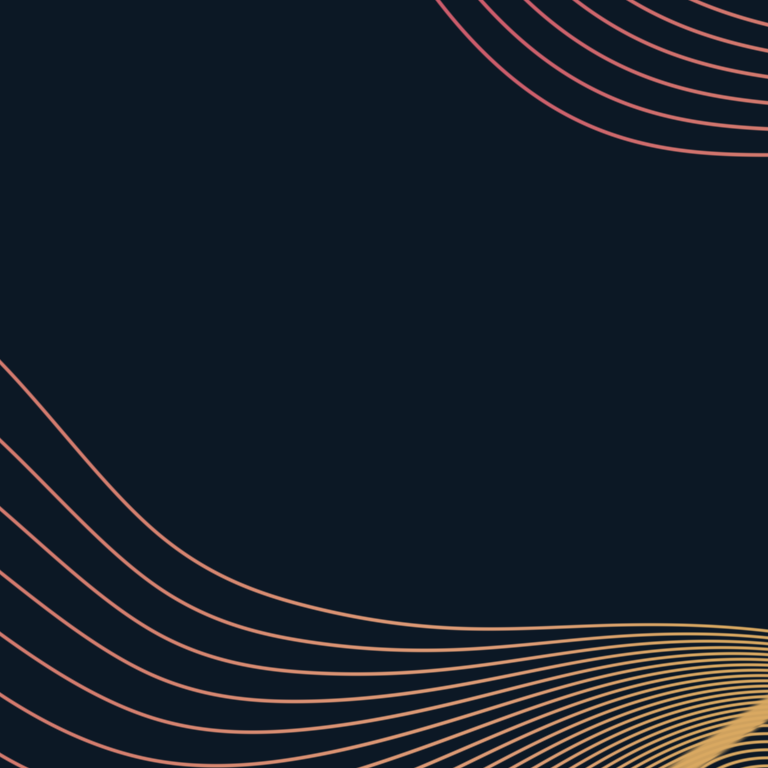
A three.js fragment shader for this background:

```glsl
varying vec2 vUv;

const vec3 NIGHT = vec3(0.047, 0.094, 0.145);
const vec3 ROSE = vec3(0.80, 0.36, 0.42);
const vec3 SALMON = vec3(0.83, 0.48, 0.43);
const vec3 PEACH = vec3(0.87, 0.61, 0.46);
const vec3 GOLD = vec3(0.85, 0.66, 0.38);
const float SOFT = 0.0014;
const float STEP = 0.002;

// Cubic B-spline weights around each knot
vec4 splineWeights(vec4 offset) {
  vec4 a = abs(offset);
  vec4 outer = max(2.0 - a, 0.0);
  vec4 inner = max(1.0 - a, 0.0);
  return (outer * outer * outer - 4.0 * inner * inner * inner) / 6.0;
}

float spline(float x, vec4 leftKnots, vec4 rightKnots) {
  float s = x * 5.0;
  return dot(splineWeights(s - vec4(-1.0, 0.0, 1.0, 2.0)), leftKnots)
       + dot(splineWeights(s - vec4(3.0, 4.0, 5.0, 6.0)), rightKnots);
}

float crestHeight(float x) {
  return spline(x, vec4(0.6875, 0.5521, 0.2759, 0.2036),
                   vec4(0.1742, 0.1893, 0.1846, 0.1424));
}

float troughHeight(float x) {
  return spline(x, vec4(0.2552, 0.0807, -0.0078, 0.0074),
                   vec4(0.0635, 0.1298, 0.1513, 0.1090));
}

// Outermost upper curve and the gap between its neighbours
float cornerHeight(float x) {
  float u = 1.0 - x;
  return 0.7982 + u * u * (0.25 + 1.957 * u);
}

float cornerGap(float x) {
  float u = 1.0 - x;
  return 0.0339 + u * (0.0495 + 0.0859 * u);
}

float stroke(float dist, float halfWidth) {
  return 1.0 - smoothstep(halfWidth - SOFT, halfWidth + SOFT, abs(dist));
}

// Stroke along a height curve, corrected for its slope
float curveStroke(float y, float height, float nextHeight, float halfWidth) {
  float slope = (nextHeight - height) / STEP;
  return stroke((y - height) / sqrt(1.0 + slope * slope), halfWidth);
}

float cornerLines(vec2 p) {
  float base = cornerHeight(p.x);
  float nextBase = cornerHeight(p.x + STEP);
  float gap = cornerGap(p.x);
  float nextGap = cornerGap(p.x + STEP);
  float ink = 0.0;
  for (int i = 0; i < 6; i++) {
    float n = float(i);
    ink = max(ink, curveStroke(p.y, base + n * gap, nextBase + n * nextGap, 0.0024));
  }
  return ink;
}

float waveLines(vec2 p) {
  float crest = crestHeight(p.x);
  float nextCrest = crestHeight(p.x + STEP);
  float drop = troughHeight(p.x) - crest;
  float nextDrop = troughHeight(p.x + STEP) - nextCrest;
  float halfWidth = mix(0.0023, 0.0019, smoothstep(0.5, 0.9, p.x));
  float ink = 0.0;
  for (int i = 0; i < 22; i++) {
    float n = float(i);
    float spread = 0.18 * n + 0.1 * (1.0 - exp(-0.8 * n));
    ink = max(ink, curveStroke(p.y, crest + drop * spread,
                               nextCrest + nextDrop * spread, halfWidth));
  }
  return ink;
}

// Arcs tucked below the golden fold
float foldArcs(vec2 p, vec2 center, float gap) {
  float radius = length((p - center) * vec2(0.65, 1.0));
  return stroke((fract(radius / gap) - 0.5) * gap, 0.0019);
}

void main() {
  vec2 p = vUv;
  vec3 color = NIGHT;

  // Upper right curves
  vec3 cornerColor = mix(ROSE, SALMON, smoothstep(0.6, 1.05, p.x));
  color = mix(color, cornerColor, cornerLines(p));

  // Lower waves, fold and arcs
  float foldDist = dot(p - vec2(1.0, 0.078), vec2(-0.578, 0.816));
  float belowFold = 1.0 - smoothstep(-0.014, -0.010, foldDist);
  float ink = mix(waveLines(p), foldArcs(p, vec2(1.0, -0.055), 0.0105), belowFold);
  vec3 waveColor = mix(SALMON, PEACH, smoothstep(0.0, 0.65, p.x));
  waveColor = mix(waveColor, GOLD, smoothstep(0.65, 0.95, p.x));
  color = mix(color, waveColor, ink);
  float fold = 1.0 - smoothstep(0.008, 0.018, abs(foldDist));
  color = mix(color, GOLD, fold * smoothstep(0.8, 0.9, p.x) * 0.95);

  gl_FragColor = vec4(color, 1.0);
}
```
